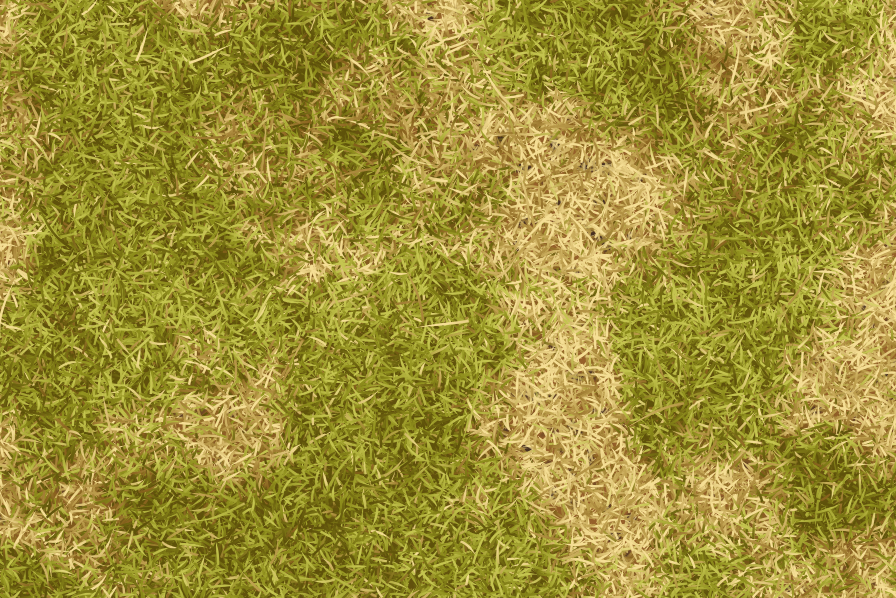
Reproduce this texture procedurally as a Shadertoy shader.

```glsl
// A worn lawn seen from above: green turf broken by straw-coloured dry patches.
// Layers of jittered, curved, tapering blades are painted from soil upwards;
// gradient noise steers dryness, clump shading and the lean of the blades.

const int   LAYERS      = 15;      // the last layer holds sparse long straws
const float CELL        = 0.024;   // blade spacing, in canvas heights
const float STRAY_CELL  = 0.058;
const float STRAY_SHARE = 0.18;
const float BLADE_WIDTH = 0.0020;  // half width at the base
const float BEND        = 0.4;
const float PATCH_FREQ  = 2.9;
const float CLUMP_FREQ  = 15.0;
const float SHADE_FREQ  = 3.1;
const float MAIN_LEAN   = 1.15;    // radians from the x axis
const float LEAN_SPREAD = 3.6;
const float TONE_SPREAD = 1.02;
const vec3 GREEN_DARK  = vec3(0.37, 0.32, 0.04);
const vec3 GREEN_MID   = vec3(0.56, 0.56, 0.11);
const vec3 GREEN_LIGHT = vec3(0.77, 0.77, 0.31);
const vec3 STRAW_DARK  = vec3(0.54, 0.39, 0.12);
const vec3 STRAW_MID   = vec3(0.75, 0.63, 0.31);
const vec3 STRAW_LIGHT = vec3(0.96, 0.87, 0.58);
const vec3 SOIL_GREEN  = vec3(0.36, 0.31, 0.04);
const vec3 SOIL_DRY    = vec3(0.60, 0.38, 0.17);
const vec3 SOIL_BARE   = vec3(0.28, 0.19, 0.13);

vec4 hash4(vec3 p) {
    vec4 q = fract(p.xyzx * vec4(0.1031, 0.1030, 0.0973, 0.1099));
    q += dot(q, q.wzxy + 33.33);
    return fract((q.xxyz + q.yzzw) * q.zywx);
}

float cornerSlope(vec2 corner, vec2 offset) {
    float a = 6.2832 * hash4(vec3(corner, 7.0)).x;
    return dot(vec2(cos(a), sin(a)), offset);
}

float gradientNoise(vec2 p) {
    vec2 i = floor(p), f = p - i;
    vec2 u = f * f * f * (f * (f * 6.0 - 15.0) + 10.0);
    vec2 e = vec2(1.0, 0.0);
    return mix(mix(cornerSlope(i, f), cornerSlope(i + e, f - e), u.x),
               mix(cornerSlope(i + e.yx, f - e.yx), cornerSlope(i + 1.0, f - 1.0), u.x), u.y);
}

float fbm(vec2 p) {
    float sum = 0.0, amp = 1.0;
    for (int i = 0; i < 4; i++) {
        sum += amp * gradientNoise(p);
        p = mat2(1.6, 1.2, -1.2, 1.6) * p + 11.3;
        amp *= 0.5;
    }
    return sum;
}

vec3 ramp(vec3 dark, vec3 mid, vec3 light, float tone) {
    return tone < 0.5 ? mix(dark, mid, tone * 2.0) : mix(mid, light, tone * 2.0 - 1.0);
}

// Coverage of one blade; along runs from -1 at its root to 1 at its tip.
float bladeMask(vec2 p, float angle, float halfLen, float bend, float px, out float along) {
    vec2 dir = vec2(cos(angle), sin(angle));
    vec2 q = vec2(dot(p, dir), dot(p, vec2(-dir.y, dir.x)));
    along = clamp(q.x / halfLen, -1.0, 1.0);
    q.y += bend * halfLen * (along * along - 0.3);
    float width = BLADE_WIDTH * min(1.0, 1.1 * (1.0 - along));
    float side = clamp((width - abs(q.y)) / px + 0.5, 0.0, 1.0);
    float ends = clamp((halfLen - abs(q.x)) / px + 0.5, 0.0, 1.0);
    return side * ends;
}

void mainImage(out vec4 fragColor, in vec2 fragCoord) {
    float px = 1.0 / iResolution.y;
    vec2 uv = fragCoord * px;

    // Broad fields: dry patches, clump shading and lean
    float patches = fbm(uv * PATCH_FREQ + vec2(3.7, 8.2)) + 0.14 * (uv.x - 0.7);
    float dry = 0.08 + 0.87 * smoothstep(-0.22, 0.38, patches);
    float clump = 0.22 * gradientNoise(uv * CLUMP_FREQ)
                + 0.34 * gradientNoise(uv * SHADE_FREQ + 20.0) + 0.24 * (dry - 0.3);
    float lean = MAIN_LEAN + 0.9 * gradientNoise(uv * 4.0 + 40.0);

    // Soil, with dark bare specks in the driest places
    float bare = smoothstep(0.1, 0.4, gradientNoise(uv * 34.0)) * smoothstep(0.6, 0.95, dry);
    vec3 color = mix(mix(SOIL_GREEN, SOIL_DRY, dry), SOIL_BARE, bare);

    // Blades, from the lowest layer to the top
    for (int layer = 0; layer < LAYERS; layer++) {
        bool stray = layer == LAYERS - 1;
        float size = stray ? STRAY_CELL : CELL;
        float depth = float(layer) / float(LAYERS - 1);
        vec2 grid = uv / size + float(layer) * vec2(0.37, 0.61);
        vec2 home = floor(grid);
        for (int k = 0; k < 9; k++) {
            vec2 cell = home + vec2(k % 3 - 1, k / 3 - 1);
            vec4 place = hash4(vec3(cell, float(layer) * 17.0 + 3.0));
            vec4 look = hash4(vec3(cell + 57.0, float(layer) * 13.0 + 5.0));
            if (stray && look.w > STRAY_SHARE) continue;

            float angle = lean + LEAN_SPREAD * (place.z + look.z - 1.0);
            float halfLen = size * mix(0.42, 0.95, place.w);
            float bend = BEND * (stray ? 0.4 * (look.w - 0.1) : look.w - 0.5);
            float along;
            float mask = bladeMask((grid - cell - place.xy) * size, angle, halfLen, bend, px, along);
            mask *= 1.0 - 0.55 * bare * (1.0 - depth);

            float tone = mix(0.25, 0.69, depth) + TONE_SPREAD * (look.x - 0.5) + 0.13 * along + clump;
            tone = clamp(tone, 0.0, 1.0);
            float straw = smoothstep(-0.1, 0.1, dry + (stray ? 0.25 : 0.0) - look.y);
            vec3 blade = mix(ramp(GREEN_DARK, GREEN_MID, GREEN_LIGHT, tone),
                             ramp(STRAW_DARK, STRAW_MID, STRAW_LIGHT, tone), straw);
            color = mix(color, blade, mask);
        }
    }
    fragColor = vec4(color, 1.0);
}
```
